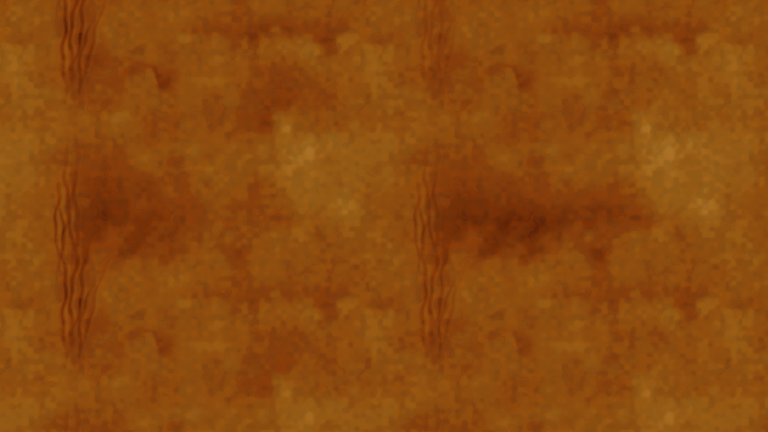
This texture is drawn by a Shadertoy shader. Its source:

```glsl
// Aged amber leather: a wrapped tile of stains and vertical creases over mottled grain.
// Smooth cellular noise supplies the grain; soft ellipses supply the stains, and
// their strength changes with the tile column and row so that repeats wear unevenly.

const vec2 TILE = vec2(0.833, 0.613);  // tile size, in canvas heights
const vec2 CELLS = vec2(4.0, 3.0);     // coarsest noise cells per tile

const vec3 UMBER  = vec3(0.34, 0.11, 0.02);
const vec3 RUST   = vec3(0.46, 0.19, 0.03);
const vec3 SIENNA = vec3(0.52, 0.24, 0.045);
const vec3 AMBER  = vec3(0.555, 0.30, 0.057);
const vec3 OCHRE  = vec3(0.58, 0.35, 0.08);
const vec3 STRAW  = vec3(0.65, 0.44, 0.15);

float hash(vec2 p) {
    return fract(sin(dot(p, vec2(127.1, 311.7))) * 4375.85);
}

// Smooth cellular noise that wraps after "period" cells
float cellular(vec2 p, vec2 period, float seed) {
    vec2 cell = floor(p);
    float total = 0.0, weights = 0.0;
    for (int j = -1; j <= 1; j++)
    for (int i = -1; i <= 1; i++) {
        vec2 corner = cell + vec2(i, j);
        vec2 id = mod(corner, period) + seed;
        vec2 d = corner + 0.2 + 0.6 * vec2(hash(id), hash(id + 37.0)) - p;
        float w = exp(-5.0 * dot(d, d));
        total += w * hash(id + 71.0);
        weights += w;
    }
    return total / weights;
}

float grain(vec2 q, float scale, float seed) {
    return cellular(q / TILE * CELLS * scale, CELLS * scale, seed) - 0.5;
}

// Offset to the nearest copy of a tile point (xy), and that copy's index (zw)
vec4 nearestCopy(vec2 q, vec2 centre) {
    vec2 id = floor((q - centre) / TILE + 0.5);
    return vec4(q - centre - id * TILE, id);
}

// Soft ellipse; strength.x on even columns, strength.y on odd ones
float stain(vec2 q, vec2 centre, vec2 radius, vec2 strength) {
    vec4 c = nearestCopy(q, centre);
    vec2 d = c.xy / radius;
    float wear = mix(1.0, 0.65, mod(c.w, 2.0));
    return mix(strength.x, strength.y, mod(c.z, 2.0)) * wear * exp(-dot(d, d));
}

// Bundle of thin creases: dark strokes edged by pale ones, fanning out by "lean"
float creases(vec2 q, vec2 centre, float halfHeight, float lean) {
    vec4 c = nearestCopy(q, centre);
    float up = -c.y / halfHeight;
    float depth = 0.0;
    for (int i = 0; i < 5; i++) {
        float k = float(i);
        float h = hash(vec2(k, centre.y * 10.0));
        float x = c.x - 0.011 * (k - 1.5) - lean * k * max(up + 0.5, 0.0);
        x += 0.004 * sin(c.y * 38.0 + k * 2.3) + 0.002 * sin(c.y * 97.0 + k);
        float along = (up - 0.8 * (h - 0.5)) / (0.5 + 0.35 * h);
        float width = mix(0.003, 0.006, h);
        float line = exp(-x * x / (width * width));
        float edge = exp(-pow((x - 0.009) / 0.003, 2.0));
        depth += (line - 0.35 * edge) * exp(-along * along) * (0.95 - 0.13 * k);
    }
    float columnWear = mix(1.0, 0.7, mod(c.z, 2.0));
    float cornerWear = mod(c.z, 2.0) * (1.0 - mod(c.w, 2.0)) * step(0.001, lean);
    return depth * columnWear * (1.0 - 0.5 * cornerWear);
}

// Dark stains minus pale rubbed areas
float staining(vec2 q) {
    float s = stain(q, vec2(0.24, 0.48), vec2(0.10, 0.14), vec2(0.34, 0.26));
    s += stain(q, vec2(0.44, 0.51), vec2(0.21, 0.06), vec2(0.12, 0.38));
    s += stain(q, vec2(0.66, 0.24), vec2(0.09, 0.07), vec2(0.30, 0.04));
    s += stain(q, vec2(0.63, 0.07), vec2(0.16, 0.03), vec2(0.30, 0.28));
    s += stain(q, vec2(0.35, 0.17), vec2(0.09, 0.02), vec2(0.28, 0.20));
    s += stain(q, vec2(0.43, 0.30), vec2(0.10, 0.09), vec2(0.16, 0.18));
    s += stain(q, vec2(0.20, 0.10), vec2(0.06, 0.12), vec2(0.24, 0.12));
    s -= stain(q, vec2(0.00, 0.30), vec2(0.11, 0.50), vec2(0.22, 0.15));
    s -= stain(q, vec2(0.27, 0.30), vec2(0.05, 0.04), vec2(0.22, 0.14));
    s -= stain(q, vec2(0.70, 0.37), vec2(0.09, 0.06), vec2(0.20, 0.20));
    s -= stain(q, vec2(0.71, 0.13), vec2(0.07, 0.04), vec2(0.20, 0.22));
    return s;
}

vec3 leather(float tone) {
    vec3 col = mix(UMBER, RUST, smoothstep(0.0, 0.25, tone));
    col = mix(col, SIENNA, smoothstep(0.25, 0.45, tone));
    col = mix(col, AMBER, smoothstep(0.45, 0.65, tone));
    col = mix(col, OCHRE, smoothstep(0.65, 0.85, tone));
    return mix(col, STRAW, smoothstep(0.85, 1.15, tone));
}

void mainImage(out vec4 fragColor, in vec2 fragCoord) {
    vec2 q = fragCoord / iResolution.y;
    q.y = 1.0 - q.y;  // measured down from the top edge

    // Warped stains over layered grain
    float broad = grain(q, 2.0, 3.0);
    float medium = grain(q, 4.0, 11.0);
    float small = grain(q, 8.0, 23.0);
    float fine = grain(q, 16.0, 41.0);
    vec2 warped = q + 0.07 * vec2(broad, medium) + 0.03 * vec2(medium, small);
    float stains = staining(warped);
    float tone = 0.64 - stains + 0.22 * broad + 0.20 * medium + 0.17 * small;
    tone += fine * mix(0.20, 0.09, smoothstep(-0.1, 0.2, stains));

    // Hairline veins, then the two crease bundles
    tone -= 0.05 * (1.0 - smoothstep(0.0, 0.06, abs(small + 0.3 * fine)));
    tone -= 0.42 * creases(q, vec2(0.165, 0.09), 0.15, 0.012);
    tone -= 0.36 * creases(q, vec2(0.148, 0.48), 0.15, 0.0);

    // Warm flecks
    vec3 col = leather(tone) + vec3(0.05, 0.0, -0.02) * fine;
    fragColor = vec4(clamp(col, 0.0, 1.0), 1.0);
}
```
